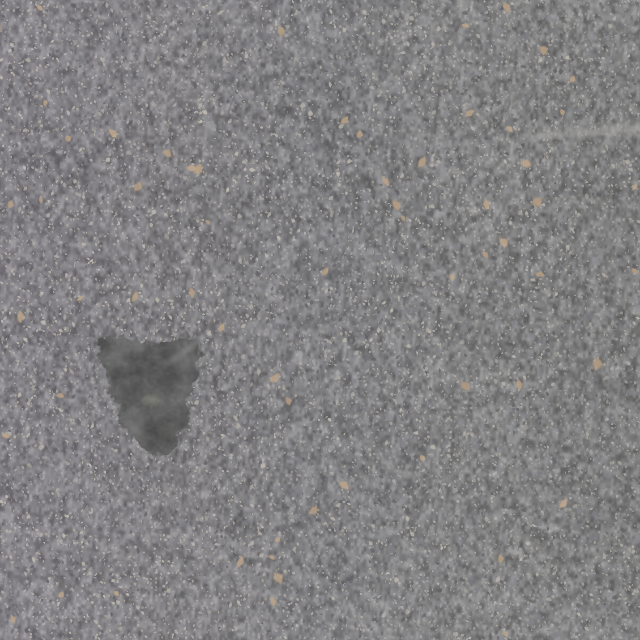
Give the GLSL for this texture, as a Shadertoy shader.

```glsl
// Worn grey asphalt with pale grit, tan pebbles, a dark pothole and a chalky scuff.

const vec3 ASPHALT = vec3(0.500, 0.496, 0.504);
const vec3 GRIT    = vec3(0.735, 0.715, 0.680);
const vec3 TAN     = vec3(0.730, 0.635, 0.530);
const vec3 SLATE   = vec3(0.520, 0.525, 0.545);
const vec3 PIT     = vec3(0.370, 0.370, 0.385);
const vec3 HOLE    = vec3(0.365, 0.370, 0.365);
const vec3 CHALK   = vec3(0.660, 0.655, 0.645);

// Sineless hash of a cell and a layer seed
vec3 hash3(vec2 cell, float seed) {
    vec3 p = fract(vec3(cell, seed + 0.37) * vec3(0.1031, 0.1030, 0.0973));
    p += dot(p, p.yxz + 33.33);
    return fract((p.xxy + p.yxx) * p.zyx);
}

float valueNoise(vec2 p, float seed) {
    vec2 i = floor(p), f = fract(p);
    f = f * f * (3.0 - 2.0 * f);
    float low  = mix(hash3(i, seed).x, hash3(i + vec2(1, 0), seed).x, f.x);
    float high = mix(hash3(i + vec2(0, 1), seed).x, hash3(i + vec2(1, 1), seed).x, f.x);
    return mix(low, high, f.y);
}

float fbm(vec2 p, float seed) {
    float sum = 0.0, weight = 0.5;
    for (int k = 0; k < 4; k++) {
        sum += weight * valueNoise(p, seed + float(k));
        p = mat2(1.6, 1.2, -1.2, 1.6) * p;
        weight *= 0.5;
    }
    return sum / 0.9375;
}

// Scattered angular chips, mostly upright: x = coverage, y = random tone
vec2 chips(vec2 p, float density, float size, float seed) {
    vec2 cell = floor(p), result = vec2(0.0);
    for (int y = -1; y <= 1; y++)
    for (int x = -1; x <= 1; x++) {
        vec2 id = cell + vec2(x, y);
        vec3 place = hash3(id, seed), form = hash3(id, seed + 19.0);
        if (place.z > density) continue;
        float angle = (form.x - 0.5) * 2.4 - 0.2;
        float c = cos(angle), s = sin(angle);
        vec2 q = mat2(c, s, -s, c) * (p - id - 0.15 - 0.7 * place.xy);
        q.x *= mix(1.15, 2.0, form.z);
        q.x += 0.25 * abs(q.y);
        float d = mix(length(q), abs(q.x) + abs(q.y), 0.45);
        float cover = 1.0 - smoothstep(0.55, 1.2, d / (size * mix(0.5, 1.0, form.y)));
        if (cover > result.x) result = vec2(cover, place.z / density);
    }
    return result;
}

// Signed distance to a wedge with a broad top and a ragged rim
float potholeDistance(vec2 uv) {
    float height = 0.185;
    float t = (uv.y - 0.288) / height;
    float centre = mix(0.248, 0.231, t);
    float halfWidth = 0.082 * pow(clamp(t, 0.0, 1.0), 0.43);
    float notch = 0.012 * smoothstep(0.05, 0.0, abs(uv.x - 0.25));
    float d = max(abs(uv.x - centre) - halfWidth, (t - 1.0) * height + notch);
    d = max(d, -t * height);
    return d + (fbm(uv * 65.0, 71.0) - 0.5) * 0.028;
}

vec3 potholeColor(vec2 uv) {
    float clouds = fbm(uv * vec2(38.0, 48.0), 83.0) - 0.5;
    float grain = valueNoise(uv * 190.0, 89.0) - 0.5;
    float fold = smoothstep(0.012, 0.0, abs(uv.y - 0.445 - 0.65 * (uv.x - 0.28)));
    fold *= smoothstep(0.23, 0.30, uv.x);
    float glint = smoothstep(0.022, 0.0, length((uv - vec2(0.235, 0.375)) * vec2(1.0, 1.5)));
    vec3 color = HOLE + 0.24 * clouds + 0.035 * grain + 0.08 * fold;
    return color + glint * vec3(0.075, 0.07, 0.04);
}

// Pale scuff that widens towards the right edge
float scuff(vec2 uv) {
    float along = clamp((uv.x - 0.77) / 0.23, 0.0, 1.0);
    float across = abs(uv.y - mix(0.782, 0.799, along)) / mix(0.005, 0.018, along);
    float wear = 0.55 + 0.6 * valueNoise(uv * vec2(90.0, 130.0), 97.0);
    return exp(-across * across * 2.0) * smoothstep(0.0, 0.35, along) * wear;
}

vec3 asphalt(vec2 uv) {
    // Broad wear and fine mottled binder
    float broad = fbm(uv * 4.0, 3.0) - 0.5;
    vec2 grainUv = mat2(1.0, 0.12, -0.1, 0.75) * uv;
    float mottled = 0.15 * (valueNoise(grainUv * 115.0, 11.0) - 0.5)
                  + 0.14 * (valueNoise(grainUv * 235.0, 13.0) - 0.5);
    vec3 color = ASPHALT + 0.05 * broad + mottled;
    color += mix(vec3(0.008, 0.004, 0.012), vec3(-0.006, -0.002, -0.010), uv.x);

    // Smooth slate stones and dark pits
    vec2 slate = chips(uv * 48.0, 0.42, 0.48, 23.0);
    color = mix(color, SLATE + 0.09 * (slate.y - 0.5), 0.6 * slate.x);
    vec2 pit = chips(uv * 85.0 + 7.0, 0.22, 0.46, 29.0);
    color = mix(color, PIT, pit.x * mix(0.25, 0.75, pit.y));

    // Clustered pale grit in two sizes, then sparse tan pebbles
    float cluster = mix(0.65, 1.2, valueNoise(uv * 22.0, 37.0)) * mix(1.1, 0.85, uv.x);
    vec2 fine = chips(uv * 150.0, 0.42, 0.52, 41.0);
    color = mix(color, GRIT, min(fine.x * mix(0.2, 0.85, fine.y) * cluster, 1.0));
    vec2 coarse = chips(uv * 82.0 + 3.0, 0.14, 0.45, 47.0);
    color = mix(color, GRIT, min(coarse.x * mix(0.3, 0.95, coarse.y) * cluster, 1.0));
    vec2 pebble = chips(uv * 36.0, 0.055, 0.40, 53.0);
    return mix(color, TAN + 0.05 * (pebble.y - 0.5), 0.85 * pebble.x);
}

void mainImage(out vec4 fragColor, in vec2 fragCoord) {
    vec2 uv = fragCoord / min(iResolution.x, iResolution.y);
    vec3 color = asphalt(uv);
    color = mix(color, CHALK, 0.65 * min(scuff(uv), 1.0));
    float inside = 1.0 - smoothstep(-0.003, 0.003, potholeDistance(uv));
    color = mix(color, potholeColor(uv), 0.95 * inside);
    fragColor = vec4(clamp(color, 0.0, 1.0), 1.0);
}
```
